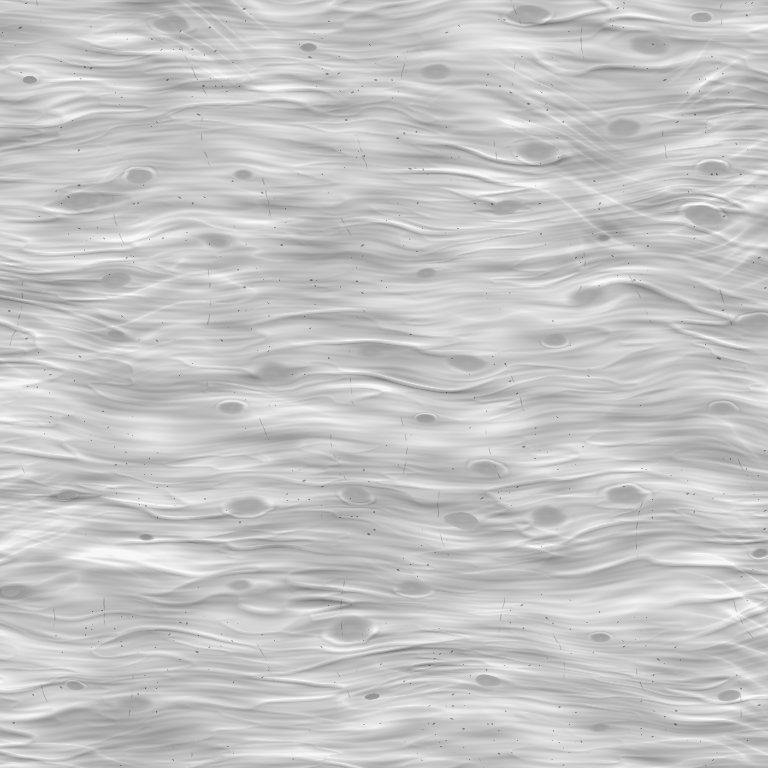
A three.js fragment shader for this texture:

```glsl
varying vec2 vUv;

float hash(vec2 p) {
  vec3 q = fract(p.xyx * 0.1031);
  q += dot(q, q.yzx + 33.33);
  return fract((q.x + q.y) * q.z);
}

vec2 hash2(vec2 p) {
  return vec2(hash(p + 11.0), hash(p + 57.0));
}

float corner(vec2 cell, vec2 offset) {
  return dot(hash2(cell) * 2.0 - 1.0, offset);
}

// Gradient noise centred on zero
float noise(vec2 p) {
  vec2 i = floor(p), f = p - i;
  vec2 s = f * f * (3.0 - 2.0 * f);
  vec2 e = vec2(1.0, 0.0);
  float low = mix(corner(i, f), corner(i + e.xy, f - e.xy), s.x);
  float high = mix(corner(i + e.yx, f - e.yx), corner(i + e.xx, f - e.xx), s.x);
  return mix(low, high, s.y);
}

// Crisp, tapering crests along the grain
float crest(vec2 p) {
  float n = noise(p * vec2(4.5, 27.0)) + 0.4 * noise(p * vec2(11.0, 66.0) + 7.3);
  return exp(-12.0 * abs(n));
}

float relief(vec2 p) {
  return crest(p) - crest(p + vec2(0.003, 0.005));
}

float grain(vec2 p) {
  float tone = 0.16 * noise(p * vec2(4.0, 13.0) + 3.7);
  tone += 0.19 * noise(p * vec2(7.0, 38.0) + 19.1);
  tone += 0.14 * noise(p * vec2(14.0, 95.0) + 41.6);
  tone += 0.12 * noise(p * vec2(13.0, 215.0) + 83.2);
  float folded = smoothstep(-0.15, 0.25, noise(p * vec2(4.0, 9.0) + 29.4));
  float wispy = smoothstep(-0.2, 0.2, noise(p * vec2(6.0, 15.0) + 71.8));
  return tone + 0.2 * folded * relief(p) + 0.09 * wispy * relief(p * 1.7 + 4.4);
}

// Tiny uneven flecks, gathered in loose clusters
float specks(vec2 p) {
  vec2 g = p * 130.0, cell = floor(g);
  vec2 delta = g - cell - 0.3 - 0.4 * hash2(cell + 300.0);
  delta.x += delta.y * (hash(cell + 350.0) * 2.0 - 1.0);
  delta.x *= mix(0.6, 1.4, hash(cell + 380.0));
  float size = mix(0.02, 0.2, pow(hash(cell + 410.0), 2.0));
  float present = step(hash(cell + 520.0), 0.035 + 0.25 * noise(p * 9.0 + 5.2));
  return present * (1.0 - smoothstep(size * 0.4, size + 0.1, length(delta)));
}

// Faint broken hairlines running across the grain
float scratches(vec2 p) {
  vec2 g = p * 10.0;
  g.y += 0.7 * hash(vec2(floor(g.x), 590.0));
  vec2 cell = floor(g), f = g - cell - 0.5;
  float lean = mix(-0.3, 0.6, hash(cell + 610.0));
  float bend = (hash(cell + 640.0) - 0.5) * 1.2;
  float x = f.x + 0.5 * (hash(cell + 590.0) - 0.5) + f.y * lean + f.y * f.y * bend;
  x += 0.03 * noise(g * 7.0);
  float reach = mix(0.15, 0.48, hash(cell + 670.0));
  float line = 1.0 - smoothstep(0.002, 0.014, abs(x));
  float ends = 1.0 - smoothstep(reach - 0.08, reach, abs(f.y));
  float broken = smoothstep(-0.1, 0.2, noise(g * vec2(5.0, 11.0) + 2.6));
  return line * ends * broken * step(hash(cell + 700.0), 0.4);
}

void main() {
  vec2 p = vUv;
  vec2 flow = p;
  float knot = 0.0, knotTone = 0.63, rim = 0.0, tail = 0.0;

  // Knots push the grain aside and collect their own shading
  vec2 home = floor(p * 8.0);
  for (int y = -1; y <= 1; y++) {
    for (int x = -1; x <= 1; x++) {
      vec2 cell = home + vec2(float(x), float(y));
      vec2 centre = (cell + 0.08 + 0.84 * hash2(cell + 100.0)) / 8.0;
      float present = step(hash(cell + 130.0), 0.84);
      float size = mix(0.007, 0.026, hash(cell + 160.0));
      vec2 radius = size * vec2(1.0, mix(0.42, 0.56, hash(cell + 190.0)));
      vec2 delta = p - centre;
      delta.y += 0.3 * delta.x * (hash(cell + 220.0) - 0.5);
      float d = length(delta / radius) + 0.3 * noise(p * 50.0) + 0.15 * noise(p * vec2(60.0, 200.0));
      float soft = mix(0.06, 0.45, hash(cell + 250.0));
      float mask = present * (1.0 - smoothstep(1.0 - soft, 1.0 + soft, d));
      float top = delta.y / radius.y;
      if (mask > knot) {
        knot = mask;
        knotTone = 0.645 - 0.03 * top + 0.01 * cos(d * 7.0) - 0.1 * smoothstep(0.013, 0.008, size);
      }
      float side = smoothstep(-0.6, 1.2, top * (hash(cell + 280.0) < 0.5 ? 1.0 : -1.0));
      float rimmed = present * smoothstep(0.35, 0.95, hash(cell + 310.0));
      rim += rimmed * side * exp(-pow((d - 1.28) * 7.0, 2.0));
      rim -= 0.6 * rimmed * side * exp(-pow((d - 1.55) * 9.0, 2.0));
      vec2 spread = delta / (radius * vec2(3.0, 1.3));
      tail += present * exp(-dot(spread, spread));
      flow -= present * vec2(0.15, 0.65) * delta * exp(-0.35 * d * d);
    }
  }

  // Long waves bend the fibres, steeper ones carry the crossing strands
  vec2 strand = flow + vec2(0.37, 0.61);
  strand.y += 0.16 * noise(p * vec2(4.5, 3.5) + 9.8);
  flow.y += 0.055 * noise(p * vec2(3.5, 5.0) + 1.4) + 0.016 * noise(p * vec2(9.0, 14.0) + 6.1);

  float shade = 0.78 + grain(flow);
  float crossing = smoothstep(-0.1, 0.25, noise(p * vec2(4.0, 7.0) + 15.5));
  shade += crossing * (0.12 * (crest(strand) - 0.35) + 0.1 * noise(strand * vec2(9.0, 75.0)));
  shade += 0.1 * rim - 0.04 * tail;
  float pores = 0.03 * noise(p * vec2(20.0, 240.0) + 37.7);
  shade = mix(shade, knotTone + pores, 0.85 * knot);
  shade -= 0.26 * specks(p) + 0.12 * scratches(p);

  gl_FragColor = vec4(vec3(clamp(shade, 0.3, 0.97)), 1.0);
}
```
